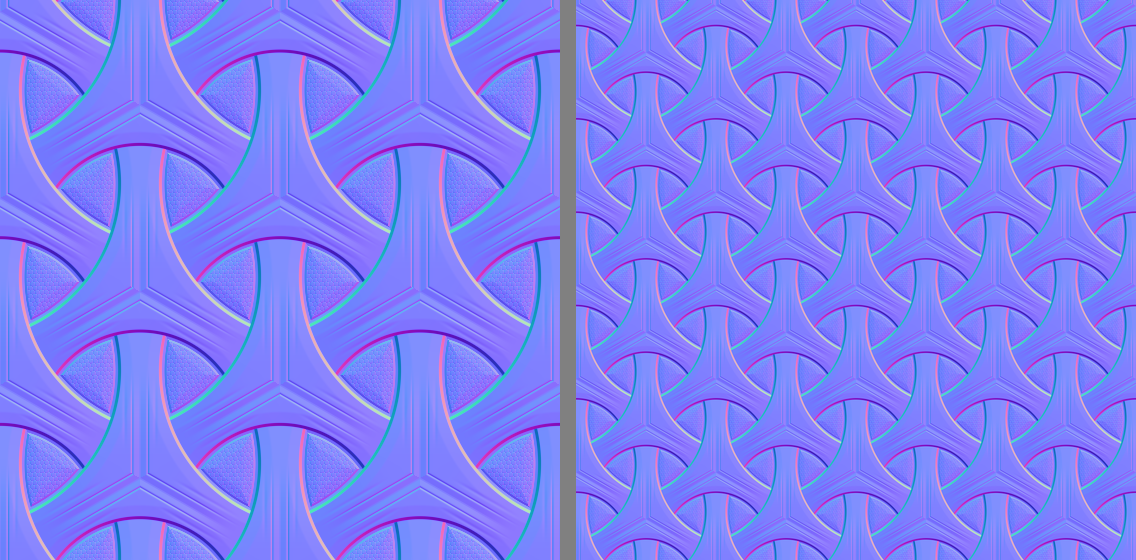
Left: one tile. Right: repeated 2 by 2.
Give the GLSL for this texture map, as a Shadertoy shader.

```glsl
// Normal map of interlaced three-armed plates with honeycomb panels in the gaps.
// Each plate is bounded by three circles; each arm ends under a neighbour's rim.
// Surface tilts are summed per plate, then encoded as a tangent-space normal.

const float SPAN = 768.0;               // design units across the canvas
const vec2 CELL = vec2(384.0, 256.0);   // two plates per cell: 2 x 3 cells
const vec2 ORIGIN = vec2(192.0, 368.0);
const float RIM = 2.1;                  // half width of the bevel
const vec2 SIDE_CENTRE = vec2(243.0, 148.0);
const vec2 LOW_CENTRE = vec2(0.0, -195.0);
const float SIDE_RADIUS = 215.0;
const float LOW_RADIUS = 141.0;

struct Plate {
    float edge;     // distance inside the plate's own outline
    float cut;      // distance before the arm dives under a neighbour
    vec2 outward;   // direction away from the plate at its nearest edge
    vec2 arm;       // axis of the nearest arm
};

// Keeps the nearer of the known outline and one more circular bite.
void bite(vec2 p, vec2 centre, float radius, inout Plate plate) {
    vec2 toCentre = centre - p;
    float len = length(toCentre);
    if (len - radius < plate.edge) {
        plate.edge = len - radius;
        plate.outward = toCentre / max(len, 0.001);
    }
}

Plate measurePlate(vec2 p) {
    Plate plate = Plate(1e4, 0.0, vec2(0.0), vec2(0.0, 1.0));
    float side = p.x < 0.0 ? -1.0 : 1.0;
    vec2 mirror = vec2(side, 1.0);
    bite(p, SIDE_CENTRE * mirror, SIDE_RADIUS, plate);
    bite(p, LOW_CENTRE, LOW_RADIUS, plate);

    vec2 lowArm = vec2(0.866, -0.5) * mirror;
    if (dot(p, lowArm) > p.y) {
        vec2 neighbour = vec2(192.0, -128.0) * mirror;
        vec2 centre = neighbour + SIDE_CENTRE * vec2(-side, 1.0);
        plate.cut = SIDE_RADIUS - length(p - centre);
        plate.arm = lowArm;
    } else {
        vec2 centre = LOW_CENTRE + vec2(0.0, CELL.y);
        plate.cut = LOW_RADIUS - length(p - centre);
    }
    return plate;
}

// Slope across a narrow valley, with unit peak.
float valley(float x, float width) {
    float t = x / width;
    return -2.33 * t * exp(-t * t);
}

vec2 plateTilt(vec2 p, Plate plate, float aa) {
    // Bevel, shoulder and the gentle dive of each arm
    float bevel = 1.0 - smoothstep(RIM - aa, RIM + aa, plate.edge);
    float shoulder = 1.0 - smoothstep(15.0, 19.0, plate.edge);
    float along = dot(p, plate.arm);
    vec2 tilt = plate.outward * 0.09 * shoulder;
    tilt += plate.arm * 0.12 * smoothstep(15.0, 130.0, along);

    // Sunken channel and grooves beside the arm's axis
    vec2 normal = vec2(plate.arm.y, -plate.arm.x);
    float across = dot(p, normal);
    float offset = abs(across);
    float fade = 1.0 - smoothstep(80.0, 155.0, along);
    float channel = 1.0 - smoothstep(9.0, 10.7, offset);
    float outerFade = smoothstep(35.0, 80.0, along) * (1.0 - smoothstep(95.0, 150.0, along));
    float slope = 0.5 * valley(offset - 10.7, 1.5) * fade;
    slope -= 0.17 * channel * fade * smoothstep(0.0, 2.0, offset);
    slope += 0.16 * valley(offset - 21.0, 2.5) * outerFade;
    tilt += normal * sign(across) * slope;
    return mix(tilt, plate.outward * 0.9, bevel);
}

// Tilt of small domed hexagons in staggered rows.
vec2 honeycomb(vec2 p) {
    vec2 cell = SPAN / vec2(120.0, 69.0);
    vec2 a = mod(p, cell) - 0.5 * cell;
    vec2 b = mod(p + 0.5 * cell, cell) - 0.5 * cell;
    vec2 q = dot(a, a) < dot(b, b) ? a : b;
    vec2 m = abs(q);
    float radius = max(m.x, 0.5 * m.x + 0.866 * m.y);
    return q / max(length(q), 0.001) * 0.17 * smoothstep(1.2, 3.1, radius);
}

vec2 panelTilt(vec2 p, float inset, vec2 towardEdge) {
    float lip = smoothstep(5.0, 6.2, inset) * (1.0 - smoothstep(7.8, 9.2, inset));
    float inside = smoothstep(7.8, 9.2, inset);
    float facet = 0.11 * (1.0 - smoothstep(19.0, 22.0, inset)) + 0.03;
    vec2 mesh = honeycomb(p) + towardEdge * facet;
    return towardEdge * 0.48 * lip + mesh * inside - towardEdge * 0.22 * (1.0 - lip) * (1.0 - inside);
}

void mainImage(out vec4 fragColor, in vec2 fragCoord) {
    vec2 p = fragCoord / iResolution.xy * SPAN;
    float aa = 0.7 * SPAN / iResolution.y;
    vec2 local = mod(p - ORIGIN + 0.5 * CELL, CELL) - 0.5 * CELL;

    // Blend the plates and find the nearest outline for the panels
    vec2 tilt = vec2(0.0), outward = vec2(0.0);
    float covered = 0.0, nearest = -1e4;
    for (int i = -1; i <= 1; i++) {
        for (int k = -1; k <= 1; k++) {
            vec2 q = local - vec2(192.0 * float(i), 256.0 * float(k) - 128.0 * abs(float(i)));
            Plate plate = measurePlate(q);
            float cover = smoothstep(-aa, aa, plate.edge + RIM) * smoothstep(-aa, aa, plate.cut - RIM);
            tilt += plateTilt(q, plate, aa) * cover;
            covered += cover;
            float inside = min(plate.edge, plate.cut);
            if (inside > nearest) { nearest = inside; outward = plate.outward; }
        }
    }
    tilt = tilt / max(covered, 1.0) + panelTilt(p, -nearest, -outward) * max(1.0 - covered, 0.0);

    // Encode the unit normal
    float z = sqrt(max(1.0 - dot(tilt, tilt), 0.0));
    fragColor = vec4(0.5 + 0.5 * vec3(tilt, z), 1.0);
}
```
